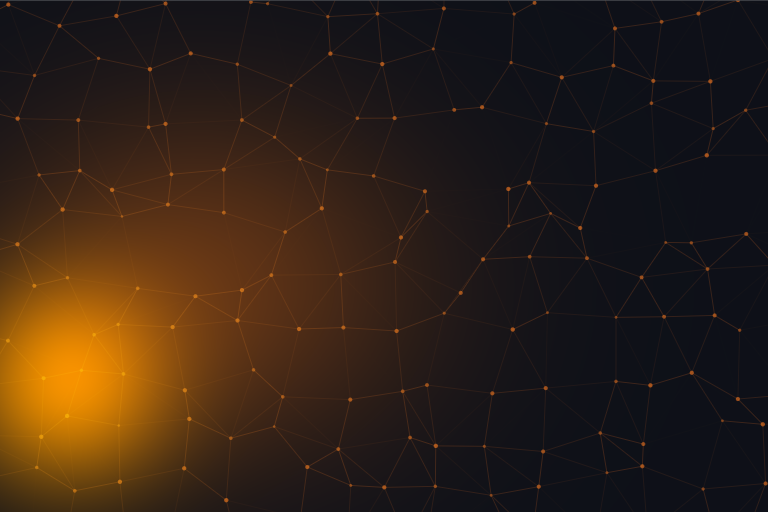
Give the GLSL for this background, as a WebGL 2 fragment shader.

```glsl
#version 300 es
precision highp float;

uniform vec2 u_resolution;
out vec4 fragColor;

const vec3 NIGHT = vec3(0.053, 0.064, 0.095);
const vec3 BROWN_GLOW = vec3(0.33, 0.14, -0.01);
const vec3 AMBER_GLOW = vec3(0.75, 0.44, -0.10);
const vec3 DOT_COLOR = vec3(0.60, 0.26, 0.02);
const vec3 LINE_COLOR = vec3(0.20, 0.085, 0.01);
const vec3 RIM_COLOR = vec3(0.30, 0.31, 0.33);
const float SPACING = 0.102;
const float JITTER = 0.78;

vec2 hash22(vec2 p) {
    vec3 q = fract(p.xyx * vec3(0.1031, 0.1030, 0.0973));
    q += dot(q, q.yzx + 33.33);
    return fract((q.xx + q.yz) * q.zy);
}

float gaussian(vec2 p, vec2 center, vec2 radius) {
    vec2 d = (p - center) / radius;
    return exp(-dot(d, d));
}

// Antialiased fill of everything nearer than radius
float coverage(float dist, float radius, float pixel) {
    return clamp((radius - dist) / pixel + 0.5, 0.0, 1.0);
}

vec3 screenBlend(vec3 base, vec3 light) {
    return 1.0 - (1.0 - base) * (1.0 - light);
}

// Jittered grid point, in canvas units
vec2 nodePosition(vec2 cell) {
    return (cell + 0.5 + JITTER * (hash22(cell + 17.0) - 0.5)) * SPACING;
}

float segmentDistance(vec2 p, vec2 a, vec2 b) {
    vec2 ab = b - a;
    float t = clamp(dot(p - a, ab) / dot(ab, ab), 0.0, 1.0);
    return length(p - a - ab * t);
}

// Longer links are fainter
float link(vec2 p, vec2 a, vec2 b, float pixel) {
    float fade = 1.0 - smoothstep(0.7, 1.75, length(b - a) / SPACING);
    return fade * coverage(segmentDistance(p, a, b), 0.0009, pixel);
}

// Returns link strength in x and dot strength in y
vec2 network(vec2 p, float pixel) {
    vec2 home = floor(p / SPACING);
    vec2 result = vec2(0.0);
    for (int j = -1; j <= 1; j++) {
        for (int i = -1; i <= 1; i++) {
            vec2 cell = home + vec2(i, j);
            vec2 here = nodePosition(cell);
            vec2 right = nodePosition(cell + vec2(1.0, 0.0));
            vec2 above = nodePosition(cell + vec2(0.0, 1.0));
            vec2 corner = nodePosition(cell + 1.0);
            vec2 chance = hash22(cell + 71.0);

            float lines = max(link(p, here, right, pixel), link(p, here, above, pixel));
            float diagonal = chance.x < 0.5 ? link(p, here, corner, pixel)
                                            : link(p, right, above, pixel);
            result.x = max(result.x, max(lines, diagonal));

            float radius = mix(0.0022, 0.0042, sqrt(chance.y));
            float dotMask = coverage(length(p - here), radius, pixel);
            result.y = max(result.y, dotMask * mix(0.7, 1.0, chance.y));
        }
    }
    return result;
}

void main() {
    float pixel = 1.0 / u_resolution.y;
    vec2 p = gl_FragCoord.xy * pixel;

    // Wide brown haze with a bright amber core
    vec3 color = NIGHT;
    color += BROWN_GLOW * gaussian(p, vec2(0.39, 0.443), vec2(0.42, 0.34));
    color += AMBER_GLOW * gaussian(p, vec2(0.127, 0.248), vec2(0.20));
    color = clamp(color, 0.0, 1.0);

    // Linked dots
    vec2 mesh = network(p, pixel);
    color = screenBlend(color, LINE_COLOR * mesh.x);
    color = screenBlend(color, DOT_COLOR * mesh.y);

    // Thin pale rim along the top
    color = mix(color, RIM_COLOR, 0.7 * coverage(1.0 - p.y, 0.002, pixel));

    fragColor = vec4(color, 1.0);
}
```
